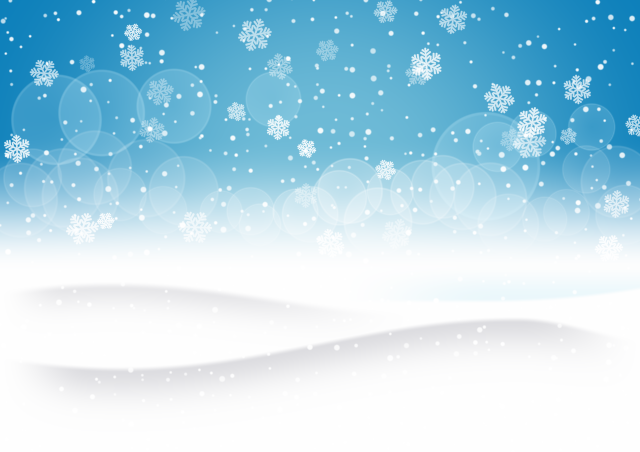
Give the GLSL for this background, as a Shadertoy shader.

```glsl
#define DEEP_BLUE vec3(0.05, 0.50, 0.73)
#define SOFT_BLUE vec3(0.43, 0.73, 0.84)
#define SNOW_WHITE vec3(0.995)
#define SHADOW_GREY vec3(0.86, 0.86, 0.875)
#define DISC_TINT vec3(0.86, 0.97, 1.0)
#define HORIZON 0.40
#define HAZE_TOP 0.70
#define LOW_DISCS 28
#define FLAKES 34
#define DOT_DENSITY 0.42

const float PI = 3.14159;

vec3 hash3(vec2 p) {
    vec3 q = fract(p.xyx * vec3(0.1031, 0.1030, 0.0973));
    q += dot(q, q.yxz + 33.33);
    return fract((q.xxy + q.yzz) * q.zyx);
}

float segment(vec2 p, vec2 a, vec2 b) {
    vec2 pa = p - a, ba = b - a;
    return length(pa - ba * clamp(dot(pa, ba) / dot(ba, ba), 0.0, 1.0));
}

// Translucent disc with a brighter rim
float disc(vec2 p, vec2 center, float radius, float px) {
    float d = length(p - center);
    float inside = 1.0 - smoothstep(radius - px, radius + px, d);
    float rim = smoothstep(radius * 0.93, radius * 0.97, d);
    return inside * (0.11 + 0.07 * d / radius + 0.09 * rim);
}

// Six-armed crystal of unit radius, folded into one sector
float flakeDistance(vec2 p) {
    float angle = abs(mod(atan(p.y, p.x) + PI / 6.0, PI / 3.0) - PI / 6.0);
    vec2 q = length(p) * vec2(cos(angle), sin(angle));
    float d = segment(q, vec2(0.0), vec2(1.0, 0.0));
    d = min(d, segment(q, vec2(0.32, 0.0), vec2(0.50, 0.25)));
    d = min(d, segment(q, vec2(0.56, 0.0), vec2(0.76, 0.29)));
    return min(d, segment(q, vec2(0.78, 0.0), vec2(0.92, 0.18)));
}

// One jittered dot per grid cell
float snowDots(vec2 p, float cell, float seed, float px) {
    vec2 id = floor(p / cell);
    vec3 h = hash3(id + seed);
    vec3 kind = hash3(id + seed + 57.0);
    vec2 center = (id + 0.18 + 0.64 * h.xy) * cell;
    float radius = mix(0.0025, 0.0065, h.z * h.z);
    float dotMask = 1.0 - smoothstep(radius - px, radius + px, length(p - center));
    return dotMask * step(kind.x, DOT_DENSITY) * mix(0.65, 1.0, kind.y);
}

// Soft shade just below a ridge
float ridgeShade(float depth, float softness, float reach) {
    return smoothstep(0.0, softness, depth) * exp(-pow(max(depth, 0.0) / reach, 2.0));
}

void mainImage(out vec4 fragColor, in vec2 fragCoord) {
    float px = 1.0 / iResolution.y;
    float aspect = iResolution.x * px;
    vec2 p = fragCoord * px;

    // Sky
    float away = length((p - vec2(0.72, 0.62)) * vec2(1.0, 1.1));
    vec3 col = mix(SOFT_BLUE, DEEP_BLUE, smoothstep(0.1, 0.85, away));
    col = mix(col, SNOW_WHITE, 1.0 - smoothstep(HORIZON, HAZE_TOP, p.y));

    // Two upper arcs of discs
    for (int i = 0; i < 4; i++) {
        float k = float(i);
        vec2 left = vec2(0.125 + 0.07 * k + 0.03 * k * k, 0.735 + 0.015 * k);
        vec2 right = vec2(1.075 + 0.026 * k * k, 0.632 + 0.05 * k - 0.007 * k * k);
        col = mix(col, DISC_TINT, disc(p, left, 0.10 - 0.0043 * k * k, px));
        col = mix(col, DISC_TINT, disc(p, right, 0.052 + 0.068 * exp(-3.0 * k), px));
    }

    // Lower row of discs, brighter near the middle
    for (int i = 0; i < LOW_DISCS; i++) {
        float k = float(i);
        vec3 h = hash3(vec2(k, 11.0));
        vec2 center = vec2(aspect * (k + h.x) / float(LOW_DISCS), 0.49 + 0.14 * h.y);
        float glow = 0.65 + 0.7 * exp(-pow((center.x - 0.78) / 0.24, 2.0));
        float mask = disc(p, center, mix(0.042, 0.088, h.z), px);
        col = mix(col, SNOW_WHITE, mask * glow * smoothstep(0.39, 0.50, p.y));
    }

    // Pale blue valley on the right
    float valleyFloor = 0.331 + 0.25 * pow(max(p.x - 1.08, 0.0), 2.0);
    float valley = smoothstep(valleyFloor - px, valleyFloor + 0.008, p.y);
    valley *= (1.0 - smoothstep(0.34, 0.42, p.y)) * smoothstep(0.75, 1.1, p.x);
    col = mix(col, vec3(0.92, 0.97, 0.985), valley);

    // Far and near snow ridges
    float farRidge = 0.345 + 0.033 * cos((p.x - 0.25) * 4.5);
    float farShade = ridgeShade(farRidge - p.y, 0.018, 0.052);
    farShade *= smoothstep(0.0, 0.15, p.x) * (1.0 - smoothstep(0.45, 0.92, p.x));
    float nearRidge = 0.245 - 0.055 * cos((p.x - 0.27) * 3.61);
    nearRidge -= 0.025 * smoothstep(1.15, 1.41, p.x);
    float nearShade = ridgeShade(nearRidge - p.y, 0.014, 0.065);
    nearShade *= smoothstep(0.0, 0.2, p.x) * (1.0 - smoothstep(1.15, 1.42, p.x));
    col = mix(col, SHADOW_GREY, max(0.75 * farShade, nearShade));

    // Crystals
    for (int i = 0; i < FLAKES; i++) {
        float k = float(i);
        vec3 h = hash3(vec2(k, 83.0));
        vec2 center = vec2(aspect * fract(k * 0.618 + 0.1 * h.x), mix(0.44, 0.98, h.y));
        float size = mix(0.017, 0.036, h.z);
        vec2 q = (p - center) / size;
        float turn = h.x * PI;
        q = mat2(cos(turn), sin(turn), -sin(turn), cos(turn)) * q;
        float edge = px / size;
        float mask = 1.0 - smoothstep(0.05 - 0.5 * edge, 0.05 + edge, flakeDistance(q));
        col = mix(col, vec3(1.0), mask * mix(0.3, 0.95, fract(h.x * 7.0 + h.y)));
    }

    // Falling snow
    float snow = max(snowDots(p, 0.038, 3.0, px), snowDots(p + 0.017, 0.053, 29.0, px));
    col = mix(col, vec3(1.0), snow);

    fragColor = vec4(col, 1.0);
}
```
